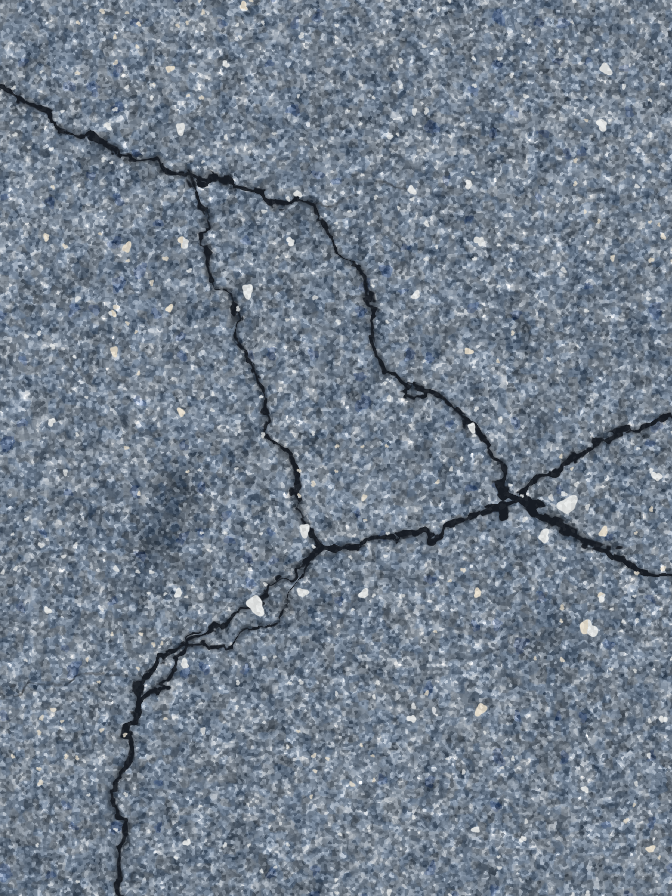
This texture is drawn by a Shadertoy shader. Its source:

```glsl
vec4 hash4(vec2 cell) {
    vec4 h = fract(cell.xyxy * vec4(0.1031, 0.1030, 0.0973, 0.1099));
    h += dot(h, h.wzxy + 33.33);
    return fract((h.xxyz + h.yzzw) * h.zywx);
}

// Soft cellular noise: random cell tones with blended borders, about -0.5 to 0.5
float grain(vec2 p) {
    vec2 cell = floor(p), f = fract(p);
    float sum = 0.0, total = 0.0;
    for (int y = -1; y <= 1; y++)
    for (int x = -1; x <= 1; x++) {
        vec2 o = vec2(x, y);
        vec4 h = hash4(cell + o + 50.0);
        vec2 d = o + 0.1 + 0.8 * h.xy - f;
        float w = exp(-13.0 * dot(d, d));
        sum += w * h.z;
        total += w;
    }
    return sum / total - 0.5;
}

// Sparse angular stones, one at most per cell
float pebbles(vec2 p, float count, float share, float size) {
    vec2 cell = floor(p * count);
    vec4 h = hash4(cell + count);
    vec2 q = fract(p * count) - 0.3 - 0.4 * h.xy;
    float a = atan(q.y, q.x) + 6.283 * h.z;
    float radius = size * (0.5 + 0.5 * h.x * h.z);
    radius *= 1.0 + 0.22 * sin(2.0 * a) + 0.14 * sin(3.0 * a + 9.0 * h.y) + 0.07 * sin(5.0 * a);
    float blur = 0.8 * count / iResolution.y;
    return step(h.w, share) * smoothstep(blur, -blur, length(q) - radius);
}

// Distance to a bowed line from a to b
float crack(vec2 p, vec2 a, vec2 b, float bow) {
    vec2 ab = b - a;
    float t = clamp(dot(p - a, ab) / dot(ab, ab), 0.0, 1.0);
    vec2 side = normalize(vec2(-ab.y, ab.x));
    return length(p - a - ab * t - side * bow * sin(3.1416 * t));
}

float stain(vec2 p, vec2 center, vec2 radius) {
    vec2 q = (p - center) / radius;
    return exp(-dot(q, q));
}

void mainImage(out vec4 fragColor, in vec2 fragCoord) {
    vec2 p = fragCoord / iResolution.y;
    float fine = grain(p * 290.0);
    float medium = grain(p * 145.0 + 7.0);
    float coarse = grain(p * 62.0 + 3.0);
    float broad = grain(p * 9.0);

    // Asphalt tone
    float tone = 0.49 + 0.25 * fine + 0.19 * medium + 0.11 * coarse + 0.035 * broad;
    tone += 0.5 * max(fine, 0.0) * max(medium, 0.0);

    // Embedded stones, pale and bluish
    float rough = 0.7 + 0.6 * fine;
    vec2 bent = p + 0.004 * vec2(medium, coarse);
    tone += 0.14 * rough * pebbles(bent, 48.0, 0.25, 0.38);
    tone += 0.17 * rough * pebbles(bent + 0.37, 85.0, 0.25, 0.36);
    float blue = pebbles(bent + 0.71, 40.0, 0.13, 0.36);
    tone -= 0.07 * blue;

    // Dark stains
    float patches = 0.75 + coarse + medium;
    tone -= 0.20 * patches * stain(p, vec2(0.20, 0.455), vec2(0.028, 0.035));
    tone -= 0.17 * patches * stain(p, vec2(0.17, 0.395), vec2(0.032, 0.035));
    tone -= 0.12 * patches * stain(p, vec2(0.61, 0.28), vec2(0.045, 0.045));

    vec3 color = tone + vec3(-0.05, 0.0, 0.058) * smoothstep(1.1, 0.55, tone);
    color += vec3(-0.02, -0.005, 0.04) * blue;
    color += vec3(0.04, 0.01, -0.03) * grain(p * 110.0 + 21.0);

    // Cracks with a jagged path
    vec2 q = p + 0.016 * vec2(grain(p * 34.0 + 11.0), grain(p * 34.0 + 29.0));
    q += 0.007 * vec2(coarse, grain(p * 95.0 + 17.0));
    vec2 fork = vec2(0.36, 0.39), cross = vec2(0.573, 0.443);
    vec2 bend = vec2(0.355, 0.765), low = vec2(0.16, 0.25);
    float d = crack(q, vec2(-0.02, 0.902), bend, -0.012);
    d = min(d, crack(q, bend, vec2(0.43, 0.58), 0.012));
    d = min(d, crack(q, vec2(0.43, 0.58), cross, 0.028));
    d = min(d, crack(q, vec2(0.21, 0.81), fork, -0.010) + 0.0006);
    d = min(d, crack(q, fork, cross, -0.015));
    d = min(d, crack(q, cross, vec2(0.77, 0.545), 0.010));
    d = min(d, crack(q, cross, vec2(0.77, 0.350), -0.006));
    d = min(d, crack(q, fork, low, 0.006));
    d = min(d, crack(q, low, vec2(0.125, 0.128), 0.006));
    d = min(d, crack(q, vec2(0.125, 0.128), vec2(0.13, -0.02), 0.004));
    d = min(d, crack(q, vec2(0.345, 0.38), vec2(0.19, 0.275), 0.040) + 0.0008);
    d = min(d, crack(q, vec2(0.215, 0.30), vec2(0.16, 0.22), 0.010) + 0.001);
    float hairline = min(crack(q, vec2(-0.02, 0.225), low, 0.005),
                         crack(q, bend, vec2(0.46, 0.78), 0.018));
    float width = 0.0031 + 0.0025 * broad + 0.003 * medium;
    width += 0.0035 * (stain(p, fork, vec2(0.02)) + stain(p, cross, vec2(0.025)));
    float soft = 0.9 / iResolution.y;
    color *= 1.0 - 0.28 * smoothstep(0.009, 0.002, d);
    color *= 1.0 - 0.35 * smoothstep(0.004, 0.0, hairline) * patches;
    vec3 gap = vec3(0.09, 0.11, 0.14) + 0.10 * max(fine, 0.0);
    color = mix(color, gap, smoothstep(soft, -soft, d - width));

    // White chips on the surface
    vec3 chalk = vec3(0.87, 0.88, 0.88) + 0.12 * fine;
    chalk -= vec3(0.0, 0.04, 0.10) * step(0.1, broad);
    float chips = pebbles(p + 0.13, 72.0, 0.075, 0.27);
    chips = max(0.85 * chips, pebbles(p + 0.57, 15.0, 0.20, 0.11));
    chips = max(chips, pebbles(p + 0.29, 6.0, 0.14, 0.09));
    color = mix(color, chalk, chips);

    fragColor = vec4(clamp(color, 0.0, 1.0), 1.0);
}
```
